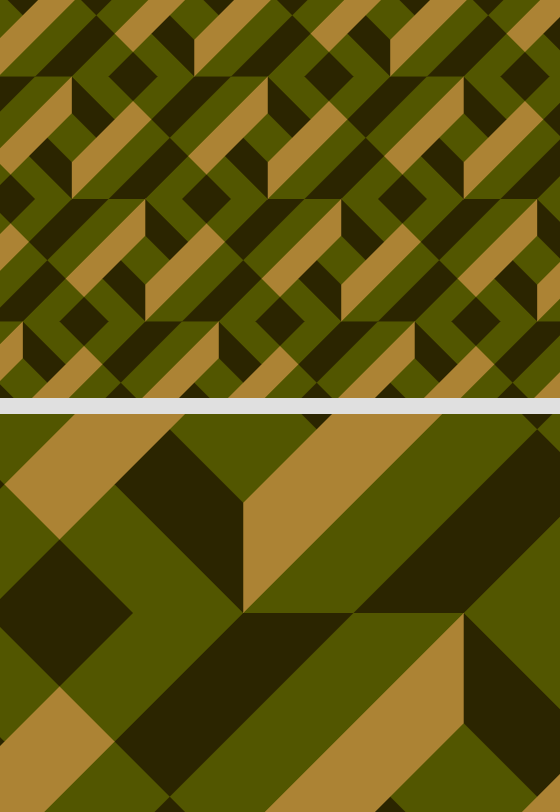
Top, the full canvas; bottom, a detail of the centre.
Write a WebGL 1 fragment shader that draws this pattern.

```glsl
precision highp float;
// Interlocked folded bars: tan and dark slanted strips around dark diamonds on olive.
// The motif has half-turn symmetry and sits on a sheared lattice; each strip is an
// intersection of half planes, evaluated for the nearest two rows and both turns.

uniform vec2 u_resolution;

const vec3 OLIVE = vec3(0.322, 0.337, 0.000);
const vec3 DARK  = vec3(0.170, 0.145, 0.000);
const vec3 TAN   = vec3(0.675, 0.515, 0.203);

const float UNITS_HIGH = 32.5;          // grid units over the canvas height
const float PERIOD     = 16.0;          // repeat along a row
const float ROW_HEIGHT = 10.0;
const float ROW_SHIFT  = 6.0;           // leftward step of each higher row
const vec2  CENTER     = vec2(-2.0, 0.0); // motif position at the canvas center
const float BAR        = 3.0;           // strip width, measured along an axis
const float BAR_END    = 10.0;          // diagonal on which the long strips stop
const float DIAMOND    = 2.0;           // diamond half diagonal
const float DIAG       = 0.70710678;    // scales diagonal sums to distances

// Signed distance to the strip lo < v < hi
float band(float v, float lo, float hi) {
  return abs(v - 0.5 * (lo + hi)) - 0.5 * (hi - lo);
}

// Long tan strip with one upright end
float tanBar(vec2 p) {
  float rise = p.x + p.y, fall = p.x - p.y;
  float sides = max(band(fall, -2.0 * BAR, -BAR), rise - BAR_END);
  return max(sides * DIAG, -p.x - BAR);
}

// Long dark strip standing on the row line
float darkBar(vec2 p) {
  float rise = p.x + p.y, fall = p.x - p.y;
  float sides = max(band(fall, 0.0, BAR), rise - BAR_END);
  return max(sides * DIAG, -p.y);
}

// Short dark strip leaning against the upright end
float darkFlap(vec2 p) {
  float rise = p.x + p.y, fall = p.x - p.y;
  float sides = max(band(rise, -BAR, 0.0), -BAR_END - fall);
  return max(sides * DIAG, p.x + BAR);
}

// Diamond centered on the seam between neighbors in a row
float diamond(vec2 p) {
  return (0.5 * PERIOD - abs(p.x) + abs(p.y) - DIAMOND) * DIAG;
}

float coverage(float d, float pixel) {
  return clamp(0.5 - d / pixel, 0.0, 1.0);
}

void main() {
  float pixel = UNITS_HIGH / u_resolution.y;
  vec2 pos = (gl_FragCoord.xy - 0.5 * u_resolution) * pixel + CENTER;
  float baseRow = floor(pos.y / ROW_HEIGHT);

  float tanDist = PERIOD;
  float darkDist = PERIOD;
  for (int i = 0; i < 2; i++) {
    float row = baseRow + float(i);
    vec2 p = pos + row * vec2(ROW_SHIFT, -ROW_HEIGHT);
    p.x = mod(p.x + 0.5 * PERIOD, PERIOD) - 0.5 * PERIOD;
    darkDist = min(darkDist, diamond(p));

    // Both halves of the half-turn symmetric motif
    for (int turn = 0; turn < 2; turn++) {
      tanDist = min(tanDist, tanBar(p));
      darkDist = min(darkDist, min(darkBar(p), darkFlap(p)));
      p = -p;
    }
  }

  // Additive weights keep shared edges free of olive fringes
  float tanCover = coverage(tanDist, pixel);
  float darkCover = min(coverage(darkDist, pixel), 1.0 - tanCover);
  vec3 color = OLIVE + tanCover * (TAN - OLIVE) + darkCover * (DARK - OLIVE);
  gl_FragColor = vec4(color, 1.0);
}
```
